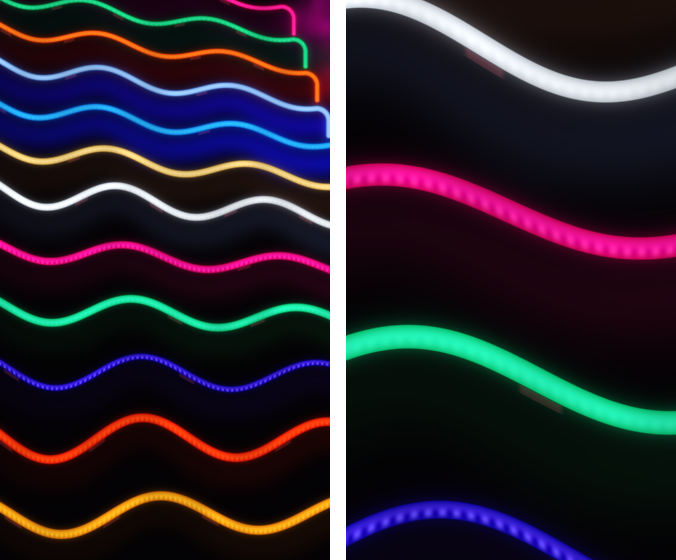
Left, the full canvas; right, a detail of the centre.
A Shadertoy shader for this background:

```glsl
// Twelve wavy neon tubes on a dark wall, stacked from top to bottom.
// Each tube is a tilted cosine whose length grows downwards; the top four end
// in a hook. Every tube casts a soft coloured glow on the wall below it.

const int   TUBES = 12;
const float SPAN = 768.0;           // canvas height in design units
const float TAU = 6.2831853;
const vec3  WALL = vec3(0.012, 0.006, 0.014);
const float DECAY = 0.14;           // loss of wave height per wavelength
const float HOOK_RADIUS = 17.0;
const float HOOK_DROP = 20.0;
const int   HOOKED = 4;             // tubes with a hooked end
const float GLOW_OFFSET = 24.0;
const float GLOW_WIDTH = 22.0;
const float BEAD_PITCH = 6.5;

// Per tube: crest x, middle line y at the crest, wave height
const vec3 WAVE[TUBES] = vec3[TUBES](
    vec3(102, -32, 10), vec3(120, 11, 10), vec3(138, 56, 10),
    vec3(142, 105, 12), vec3(140, 159, 12), vec3(150, 217, 13),
    vec3(163, 273, 18), vec3(173, 350, 14), vec3(183, 428, 18),
    vec3(196, 511, 22), vec3(197, 601, 28), vec3(221, 705, 25));

// Per tube: core colour, strength of the LED beads
const vec4 CORE[TUBES] = vec4[TUBES](
    vec4(1.0, 0.12, 0.62, 0.1), vec4(0.12, 0.85, 0.56, 0.2),
    vec4(1.0, 0.48, 0.10, 0.1), vec4(0.62, 0.80, 1.0, 0.0),
    vec4(0.16, 0.72, 1.0, 0.1), vec4(1.0, 0.88, 0.56, 0.1),
    vec4(0.96, 0.98, 1.0, 0.1), vec4(1.0, 0.08, 0.64, 0.5),
    vec4(0.14, 0.96, 0.72, 0.1), vec4(0.24, 0.13, 0.88, 1.0),
    vec4(1.0, 0.25, 0.05, 0.3), vec4(1.0, 0.70, 0.10, 0.4));

// Per tube: colour of the light thrown on the wall
const vec3 GLOW[TUBES] = vec3[TUBES](
    vec3(0.10, 0.00, 0.07), vec3(0.00, 0.07, 0.05), vec3(0.17, 0.01, 0.02),
    vec3(0.04, 0.02, 0.52), vec3(0.03, 0.03, 0.55), vec3(0.10, 0.055, 0.03),
    vec3(0.06, 0.075, 0.12), vec3(0.11, 0.01, 0.05), vec3(0.01, 0.06, 0.025),
    vec3(0.02, 0.01, 0.07), vec3(0.08, 0.01, 0.00), vec3(0.06, 0.025, 0.00));

float hash(vec2 p) {
    vec3 q = fract(p.xyx * vec3(0.1031, 0.1030, 0.0973));
    q += dot(q, q.yzx + 33.33);
    return fract((q.x + q.y) * q.z);
}

float noise(vec2 p) {
    vec2 i = floor(p), f = fract(p);
    f = f * f * (3.0 - 2.0 * f);
    return mix(mix(hash(i), hash(i + vec2(1, 0)), f.x),
               mix(hash(i + vec2(0, 1)), hash(i + 1.0), f.x), f.y);
}

float wavelength(float k) { return 165.0 + 3.0 * k + 0.6 * k * k; }

// Height of a tube's centre line; y points down
float waveY(float x, int i) {
    float k = float(i);
    float run = x - WAVE[i].x;
    float turns = run / wavelength(k);
    float slope = mix(0.14, -0.02, smoothstep(1.0, 13.0, k));
    return WAVE[i].y + slope * run
         - WAVE[i].z * (1.0 - DECAY * turns) * cos(TAU * turns);
}

// Signed distance to the wave, positive below it
float waveDistance(vec2 p, int i) {
    float y = waveY(p.x, i);
    float slope = waveY(p.x + 0.5, i) - waveY(p.x - 0.5, i);
    return (p.y - y) / sqrt(1.0 + slope * slope);
}

// Quarter circle followed by a straight drop
float hookDistance(vec2 q) {
    if (q.y < 0.0) return length(q) - HOOK_RADIUS;
    return length(vec2(q.x - HOOK_RADIUS, max(q.y - HOOK_DROP, 0.0)));
}

// Soft coloured light in the upper right corner
vec3 cornerLight(vec2 p) {
    float mottle = 0.6 + 0.6 * noise(p / vec2(14.0, 20.0));
    vec2 a = (p - vec2(444, 22)) / vec2(42, 50);
    vec2 b = (p - vec2(456, 105)) / vec2(24, 40);
    return mottle * (vec3(0.40, 0.01, 0.30) * exp(-dot(a, a))
                   + vec3(0.32, 0.02, 0.10) * exp(-dot(b, b)));
}

void mainImage(out vec4 fragColor, in vec2 fragCoord) {
    float unit = SPAN / iResolution.y;
    vec2 p = vec2(fragCoord.x, iResolution.y - fragCoord.y) * unit;
    float across = fragCoord.x / iResolution.x;
    vec3 col = WALL + cornerLight(p);

    for (int i = 0; i < TUBES; i++) {
        float k = float(i);
        float radius = (3.0 + 0.3 * k) * (i == 9 ? 0.72 : 1.0);
        float endX = i < HOOKED ? 386.0 + 16.0 * k : 1e4;

        // Distance to the tube, switching to the hook past its end
        vec2 nearest = vec2(min(p.x, endX), p.y);
        float below = waveDistance(nearest, i);
        float d = below;
        if (p.x > endX)
            d = hookDistance(p - vec2(endX, waveY(endX, i) + HOOK_RADIUS));

        // Wall glow: a broad pool below and a tight halo
        float pool = (below - GLOW_OFFSET) / GLOW_WIDTH;
        col += GLOW[i] * exp(-pool * pool) * (0.6 + 0.5 * across);
        col += CORE[i].rgb * CORE[i].rgb * 0.22 * exp(-max(abs(d) - radius, 0.0) / 3.5);

        // Dim mounting clips under some of the falling and rising stretches
        float turns = (p.x - WAVE[i].x) / wavelength(k) * 2.0 - 0.5;
        float shown = step(0.4, hash(vec2(floor(turns + 0.5), k + 3.0)));
        float clip = 1.0 - smoothstep(0.07, 0.10, abs(fract(turns + 0.5) - 0.5));
        clip *= 1.0 - smoothstep(1.5, 1.5 + unit, abs(below - radius - 2.0));
        col += vec3(0.16, 0.05, 0.06) * clip * shown * step(p.x, endX);

        // Tube body: bright core, saturated rim, beads on the lower side
        vec3 core = CORE[i].rgb;
        float t = clamp(d / radius, -1.0, 1.0);
        vec3 body = mix(core, core * core * 0.8, t * t);
        float bead = 0.5 + 0.5 * cos(TAU * p.x / BEAD_PITCH);
        float row = exp(-pow((t - 0.35) / 0.45, 2.0));
        body += CORE[i].w * row * (bead - 0.4) * vec3(0.3, 0.28, 0.3);
        body *= 0.9 + 0.16 * noise(vec2(p.x / 30.0, k * 7.0));
        col = mix(col, body, 1.0 - smoothstep(radius - unit, radius + unit, abs(d)));
    }
    fragColor = vec4(clamp(col, 0.0, 1.0), 1.0);
}
```
